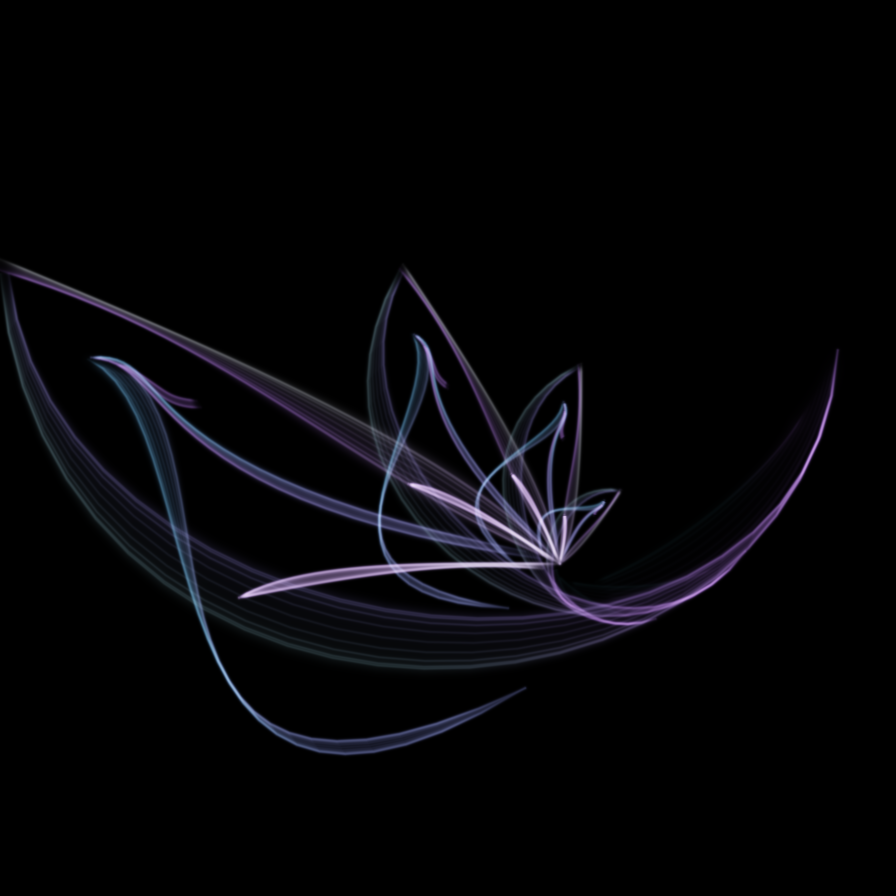
Reproduce this background procedurally as a WebGL 2 fragment shader.

```glsl
#version 300 es
precision highp float;

#define COPIES 4
#define STRANDS 9
#define SEGMENTS 26
#define TURN 0.59
#define HUB vec2(0.625, 0.371)
#define LINE_WIDTH 0.0015
#define HAZE 0.26
#define EXPOSURE 1.25

uniform vec2 u_resolution;
out vec4 fragColor;

const vec3 SILVER = vec3(0.50, 0.52, 0.54);
const vec3 TEAL = vec3(0.18, 0.42, 0.48);
const vec3 BLUE = vec3(0.36, 0.66, 0.90);
const vec3 VIOLET = vec3(0.60, 0.38, 0.84);
const vec3 LILAC = vec3(0.80, 0.62, 1.00);

// Point on a cubic Bezier whose control points are the matrix columns
vec2 bezier(mat4x2 curve, float t) {
    float u = 1.0 - t;
    return curve * vec4(u * u * u, 3.0 * u * u * t, 3.0 * u * t * t, t * t * t);
}

// Distance to the curve and the parameter of the nearest point
vec2 nearest(mat4x2 curve, vec2 p) {
    vec2 best = vec2(1e6, 0.0);
    vec2 start = curve[0];
    for (int i = 1; i <= SEGMENTS; i++) {
        vec2 end = bezier(curve, float(i) / float(SEGMENTS));
        vec2 along = end - start;
        vec2 offset = p - start;
        float h = clamp(dot(offset, along) / max(dot(along, along), 1e-9), 0.0, 1.0);
        offset -= along * h;
        float d2 = dot(offset, offset);
        if (d2 < best.x) best = vec2(d2, (float(i) - 1.0 + h) / float(SEGMENTS));
        start = end;
    }
    return vec2(sqrt(best.x), best.y);
}

// Silky band of strands between two edges, tinted across and toward its tail
vec3 ribbon(vec2 p, float size, mat4x2 a, mat4x2 b, vec3 tintA, vec3 tintB, vec3 tail, float gain) {
    mat4x2 gap = b - a;
    float widest = max(max(length(gap[0]), length(gap[1])), max(length(gap[2]), length(gap[3])));
    if (nearest(a + gap * 0.5, p).x > 0.8 * widest + 0.006 / size) return vec3(0.0);

    vec3 light = vec3(0.0);
    for (int j = 0; j < STRANDS; j++) {
        // Cosine spacing gathers strands at both edges
        float s = 0.5 - 0.5 * cos(3.14159 * float(j) / float(STRANDS - 1));
        vec2 hit = nearest(a + gap * s, p);
        float d = hit.x * size;
        float spread = length(bezier(gap, hit.y)) * size;
        float core = exp(-pow(d / LINE_WIDTH, 2.0));
        float veil = HAZE * exp(-pow(d / max(0.12 * spread, LINE_WIDTH * 1.5), 2.0));
        float middle = 4.0 * s * (1.0 - s);
        float ends = smoothstep(0.0, 0.04, hit.y) * (1.0 - smoothstep(0.92, 1.0, hit.y));
        vec3 tint = mix(mix(tintA, tintB, s), tail, smoothstep(0.45, 0.85, hit.y));
        light += tint * (core * mix(1.0, 0.45, middle) + veil) * (0.15 + 0.85 * ends);
    }
    return light * gain;
}

// One leaf with its hub at the origin
vec3 leaf(vec2 p, float size) {
    // Broad lower sweep
    vec3 light = ribbon(p, size,
        mat4x2(-0.625, 0.323, -0.573, -0.270, 0.273, -0.230, 0.310, 0.238),
        mat4x2(-0.615, 0.323, -0.566, -0.126, 0.286, -0.215, 0.310, 0.238),
        mix(SILVER, TEAL, 0.5), mix(TEAL, VIOLET, 0.6), VIOLET, 0.20);
    // Faint veil inside the rising end
    light += ribbon(p, size,
        mat4x2(0.05, -0.045, 0.19, -0.03, 0.29, 0.10, 0.31, 0.238),
        mat4x2(0.04, -0.020, 0.14, 0.02, 0.24, 0.11, 0.27, 0.165),
        VIOLET, TEAL, VIOLET, 0.035);
    // Upper edge
    light += ribbon(p, size,
        mat4x2(-0.625, 0.340, -0.378, 0.238, -0.104, 0.121, 0.0, 0.0),
        mat4x2(-0.625, 0.327, -0.365, 0.249, -0.247, 0.108, 0.0, 0.0),
        SILVER, VIOLET, mix(SILVER, VIOLET, 0.5), 0.21);
    // Hooked inner band
    light += ribbon(p, size,
        mat4x2(-0.527, 0.228, -0.378, 0.160, -0.482, -0.413, -0.039, -0.139),
        mat4x2(-0.482, 0.215, -0.352, 0.108, -0.514, -0.361, -0.039, -0.139),
        BLUE, mix(TEAL, VIOLET, 0.4), mix(BLUE, VIOLET, 0.5), 0.20);
    // Inner vein
    light += ribbon(p, size,
        mat4x2(-0.523, 0.230, -0.423, 0.238, -0.508, 0.108, -0.039, 0.014),
        mat4x2(-0.523, 0.230, -0.430, 0.225, -0.469, 0.069, -0.020, 0.005),
        BLUE, VIOLET, mix(BLUE, VIOLET, 0.6), 0.20);
    // Small wisp
    light += ribbon(p, size,
        mat4x2(-0.495, 0.223, -0.456, 0.206, -0.449, 0.173, -0.401, 0.174),
        mat4x2(-0.488, 0.223, -0.436, 0.193, -0.443, 0.186, -0.406, 0.182),
        VIOLET, VIOLET, VIOLET, 0.13);
    // Bright bundle
    light += ribbon(p, size,
        mat4x2(-0.358, -0.038, -0.286, 0.004, -0.143, 0.000, 0.0, 0.0),
        mat4x2(-0.358, -0.038, -0.273, -0.022, -0.130, 0.007, -0.02, -0.006),
        LILAC, LILAC, mix(SILVER, LILAC, 0.5), 0.36);
    return light;
}

void main() {
    vec2 p = gl_FragCoord.xy / u_resolution - HUB;
    const vec4 sizes = vec4(1.0, 0.53, 0.315, 0.15);
    vec3 light = vec3(0.0);
    // Shrinking copies turn clockwise about the hub
    for (int k = 0; k < COPIES; k++) {
        float angle = TURN * float(k);
        float c = cos(angle), s = sin(angle);
        light += leaf(mat2(c, s, -s, c) * p / sizes[k], sizes[k]) * pow(sizes[k], 0.35);
    }
    fragColor = vec4(1.0 - exp(-EXPOSURE * light), 1.0);
}
```
